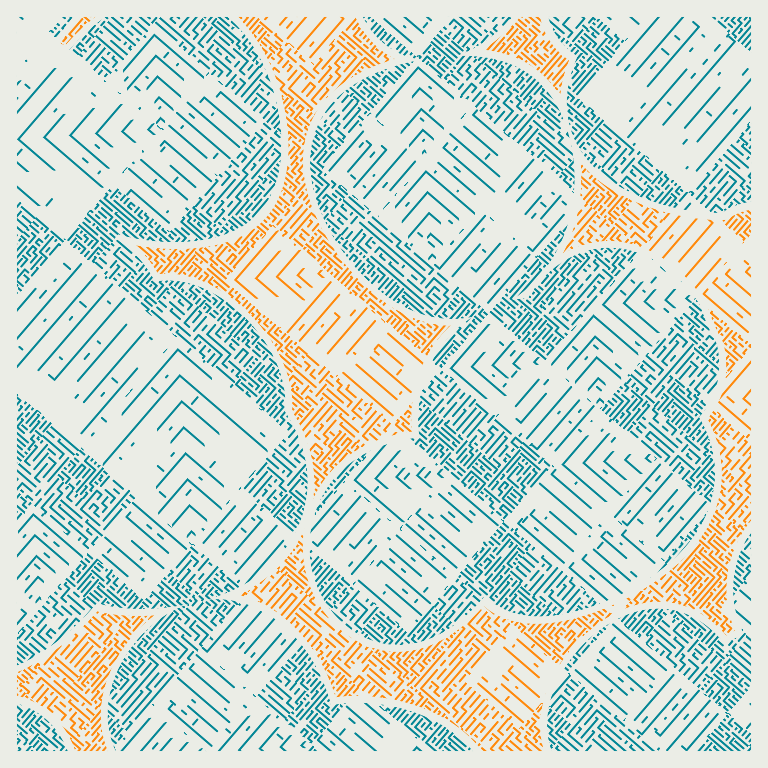
A WebGL 1 fragment shader for this pattern:

```glsl
precision highp float;
uniform vec2 u_resolution;

const vec3 PAPER = vec3(0.92, 0.93, 0.90);
const vec3 TEAL = vec3(0.02, 0.53, 0.59);
const vec3 ORANGE = vec3(1.0, 0.54, 0.05);
const float MARGIN = 0.022;
const float UNIT = 0.006;          // finest line spacing
const float HALF_WIDTH = 0.00135;  // half of a line's thickness
const float GAP = 0.0045;          // bare strip beside colour borders
const float TILT = 0.86;           // direction of the line lattice
const float LARGEST_BLOCK = 32.0;  // in units
const float SPLIT = 0.40;          // border distance that splits a block
const float DISC_CELL = 0.26;
const float ORANGE_DISCS = 0.09;
const float NESTED_SHARE = 0.35;
const float HOOK_SHARE = 0.45;
const float DASH_SHARE = 0.3;
const float MAZE_STRAY = 0.24;     // maze steps against the local direction
const float MAZE_BREAK = 0.1;

float hash(vec2 p) {
  return fract(sin(dot(p, vec2(127.1, 311.7))) * 43758.5453);
}

// x: signed border distance, negative in orange; y: distance to dense zones
vec2 territory(vec2 p) {
  p += 0.025 * sin(p.yx * vec2(8.0, 10.0) + vec2(1.0, 2.5));
  vec2 g = p / DISC_CELL + 3.3;
  vec2 cell = floor(g);
  float teal = 2.0, second = 2.0, orange = 2.0;
  for (int j = -1; j <= 1; j++) {
    for (int i = -1; i <= 1; i++) {
      vec2 id = cell + vec2(float(i), float(j));
      vec2 jitter = vec2(hash(id), hash(id + 17.3));
      float radius = mix(0.5, 0.68, hash(id + 41.9));
      float d = length(g - id - 0.1 - 0.8 * jitter) - radius;
      if (hash(id + 73.7) < ORANGE_DISCS) {
        orange = min(orange, d);
      } else {
        second = min(second, max(teal, d));
        teal = min(teal, d);
      }
    }
  }
  float border = min(orange, -teal);
  float seam = 0.5 * (second - teal) + max(0.0, -teal - 0.22);
  float dense = border < 0.0 ? -border : min(border, seam);
  return vec2(border, dense) * DISC_CELL;
}

float capsule(vec2 p, float halfLength) {
  return length(vec2(max(abs(p.x) - halfLength, 0.0), p.y));
}

// Step that the maze takes from a node: right, up or none
vec2 mazeStep(vec2 id) {
  if (hash(id + 2.7) < MAZE_BREAK) return vec2(0.0);
  bool level = hash(floor(id / 5.0) + 60.3) < 0.5;
  if (hash(id + 11.3) < MAZE_STRAY) level = !level;
  return level ? vec2(1.0, 0.0) : vec2(0.0, 1.0);
}

// Runs and bends without forks
float mazeLines(vec2 p) {
  vec2 id = floor(p), q = p - id - 0.5;
  vec2 next = mazeStep(id);
  vec2 prior = vec2(mazeStep(id - vec2(1.0, 0.0)).x, mazeStep(id - vec2(0.0, 1.0)).y);
  if (prior.x * prior.y > 0.0) prior *= 1.0 - next.yx;
  vec2 reach = 0.25 * (next + prior), shift = 0.25 * (next - prior);
  float d = 9.0;
  if (reach.x > 0.0) d = capsule(vec2(q.x - shift.x, q.y), reach.x);
  if (reach.y > 0.0) d = min(d, capsule(vec2(q.y - shift.y, q.x), reach.y));
  return d;
}

// Long lines of one block; p runs from 0 to rows on both axes
float longLines(vec2 p, float rows, vec2 seed) {
  if (hash(seed + 3.1) < 0.5) p.x = rows - p.x;
  if (hash(seed + 5.7) < 0.5) p = vec2(p.y, rows - p.x);
  bool nested = hash(seed + 9.2) < NESTED_SHARE;
  float across = nested ? max(p.x, p.y) : p.y;
  float along = nested ? p.x - p.y : p.x;
  float row = floor(across);
  vec2 key = seed + vec2(row * 1.37, row * 2.91);
  vec2 trim = vec2(hash(key), hash(key + 8.3));
  trim *= trim;
  float start = 0.1 + 0.42 * rows * trim.x;
  float end = rows - 0.1 - 0.42 * rows * trim.y;
  if (nested) {
    start = -(row + 0.4) * (1.0 - 0.8 * trim.x);
    end = (row + 0.4) * (1.0 - 0.8 * trim.y);
  }
  vec2 q = vec2(along - 0.5 * (start + end), across - row - 0.5);
  float d = capsule(q, 0.5 * (end - start));
  if (!nested && hash(key + 21.0) < HOOK_SHARE)
    d = min(d, capsule(vec2(q.y - 0.2, along - end), 0.2));

  // Short dashes between the rows
  vec2 id = floor(p + 0.5);
  key = seed + id * vec2(3.17, 5.39) + 31.0;
  if (hash(key) < DASH_SHARE) {
    q = p - id;
    if (hash(key + 4.0) < 0.4) q = q.yx;
    d = min(d, capsule(q, mix(0.04, 0.25, hash(key + 6.0))));
  }
  return d;
}

void main() {
  float side = min(u_resolution.x, u_resolution.y), pixel = 1.0 / side;
  vec2 p = gl_FragCoord.xy / side;
  float c = cos(TILT), s = sin(TILT);
  mat2 turn = mat2(c, s, -s, c);
  vec2 lattice = (p * turn) / UNIT;

  // Split blocks until they are small enough for their distance to a border
  float size = LARGEST_BLOCK;
  for (int i = 0; i < 3; i++) {
    vec2 middle = (floor(lattice / size) + 0.5) * size;
    if (territory(turn * middle * UNIT).y > SPLIT * size * UNIT) break;
    size *= 0.5;
  }
  float rows = size > 20.0 ? 8.0 : (size > 10.0 ? 5.0 : (size > 5.0 ? 6.0 : 4.0));
  vec2 block = floor(lattice / size), local = fract(lattice / size) * rows;
  float d = size < 10.0 ? mazeLines(block * rows + local)
                        : longLines(local, rows, block + size * 7.3);
  d *= size / rows * UNIT;

  // Ink, bare strips along the borders and the outer margin
  float border = territory(p).x;
  float ink = 1.0 - smoothstep(-0.5 * pixel, 0.5 * pixel, d - HALF_WIDTH);
  ink *= smoothstep(-0.5 * pixel, 0.5 * pixel, abs(border) - GAP);
  vec2 inset = min(p, u_resolution / side - p) - MARGIN;
  ink *= smoothstep(-0.5 * pixel, 0.5 * pixel, min(inset.x, inset.y));
  gl_FragColor = vec4(mix(PAPER, border < 0.0 ? ORANGE : TEAL, ink), 1.0);
}
```
